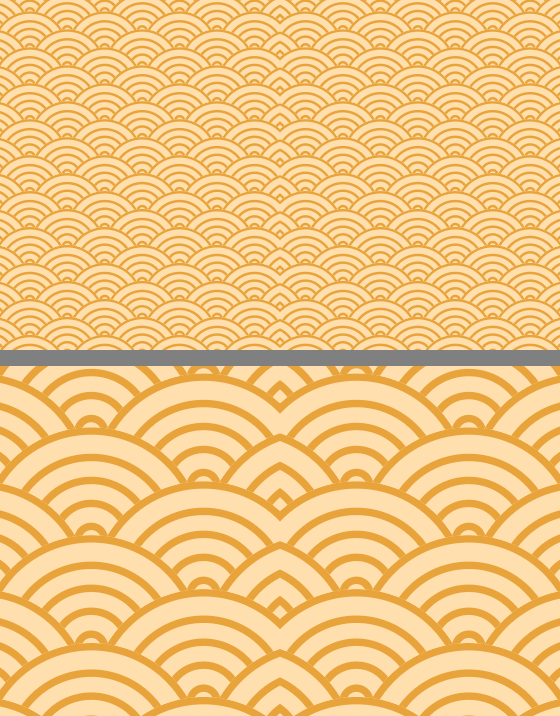
Top, the full canvas; bottom, a detail of the centre.
Give the GLSL for this pattern, as a Shadertoy shader.

```glsl
// Overlapping wave scales: rows of concentric arcs, offset by half a scale,
// painted from the back row to the front row. The field is mirrored about the
// vertical centre line, which forms a seam of pointed arches and diamonds.

const vec3 CREAM = vec3(1.0, 0.874, 0.68);
const vec3 AMBER = vec3(0.91, 0.64, 0.23);

const float SCALE_RADIUS = 0.107;          // fraction of canvas height
// Lengths below are in scale radii.
const float ROW_STEP = 0.48;
const vec2 FIRST_CENTRE = vec2(0.68, 0.364);
const float LINE_WIDTH = 0.066;
const float RIM_RADIUS = 0.968;
const float INNER_RADIUS = 0.119;          // smallest ring
const float RING_GAP = 0.2045;
const float INNER_RINGS = 4.0;

// Antialiased coverage of a signed distance
float coverage(float dist, float pixel) {
    return clamp(0.5 - dist / pixel, 0.0, 1.0);
}

// Distance to the nearest ring line; the rim stands slightly apart
float ringDistance(float r) {
    float ring = clamp(round((r - INNER_RADIUS) / RING_GAP), 0.0, INNER_RINGS - 1.0);
    float inner = abs(r - INNER_RADIUS - ring * RING_GAP);
    return min(inner, abs(r - RIM_RADIUS)) - 0.5 * LINE_WIDTH;
}

// Offset from the nearest scale centre in the given row
vec2 scaleOffset(vec2 p, float row) {
    float x = p.x - mod(row, 2.0);
    return vec2(x - 2.0 * round(0.5 * x), p.y - row * ROW_STEP);
}

vec3 paintScale(vec3 below, float r, float pixel) {
    vec3 scale = mix(CREAM, AMBER, coverage(ringDistance(r), pixel));
    float rim = r - RIM_RADIUS - 0.5 * LINE_WIDTH;
    return mix(below, scale, coverage(rim, pixel));
}

vec3 waveScales(vec2 p, float pixel) {
    float baseRow = floor(p.y / ROW_STEP);
    vec3 color = CREAM;
    // Lower rows lie in front
    for (int i = 2; i >= -3; i--) {
        float r = length(scaleOffset(p, baseRow + float(i)));
        color = paintScale(color, r, pixel);
    }
    return color;
}

void mainImage(out vec4 fragColor, in vec2 fragCoord) {
    float unit = SCALE_RADIUS * iResolution.y;
    vec2 p = vec2(abs(fragCoord.x - 0.5 * iResolution.x), fragCoord.y) / unit;
    fragColor = vec4(waveScales(p - FIRST_CENTRE, 1.0 / unit), 1.0);
}
```
